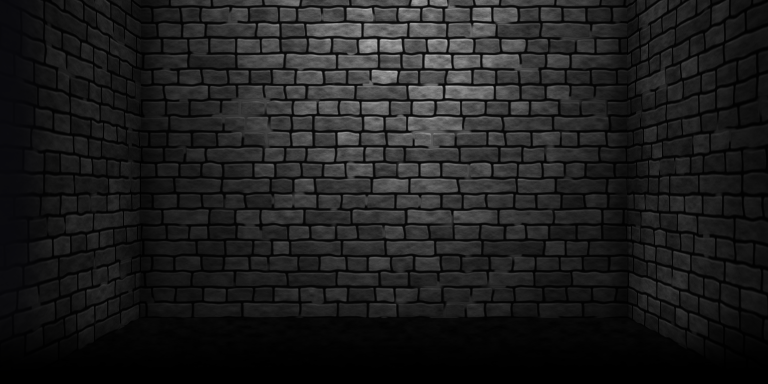
Give the GLSL for this background, as a Shadertoy shader.

```glsl
// Dark room of rough bricks: a back wall lit from above, two receding sides and a black floor.
#define HALF_WIDTH 0.634
#define FLOOR_Y 0.172
#define HORIZON 0.505
#define COURSE 0.0405
#define BRICK 0.063
#define MORTAR 0.0019
#define SIDE_DEPTH 1.5
#define SPOT vec2(0.03, 1.02)
#define SPOT_POWER 0.42
#define HAZE vec3(0.036, 0.036, 0.052)

float hash(vec2 p) {
    return fract(sin(dot(p, vec2(127.1, 311.7))) * 43758.5453);
}

float noise(vec2 p) {
    vec2 i = floor(p), f = fract(p);
    f = f * f * (3.0 - 2.0 * f);
    return mix(mix(hash(i), hash(i + vec2(1, 0)), f.x),
               mix(hash(i + vec2(0, 1)), hash(i + vec2(1, 1)), f.x), f.y);
}

float fbm(vec2 p) {
    float sum = 0.0, amp = 0.5;
    for (int i = 0; i < 4; i++) {
        sum += amp * noise(p);
        p = p * 2.07 + 13.7;
        amp *= 0.5;
    }
    return sum;
}

float joint(float column, float row) {
    return column + 0.32 * hash(vec2(column, row * 1.7 + 3.0));
}

// Returns signed distance to the brick (negative inside) and its random tone.
vec2 brick(vec2 p) {
    p += 0.005 * (vec2(noise(p * 42.0), noise(p * 42.0 + 31.0)) - 0.5);
    float row = floor(p.y / COURSE);
    float isLong = 1.0 - mod(row, 2.0);
    float size = BRICK * (1.0 + isLong);
    float x = p.x / size + hash(vec2(row, 8.3));
    float column = floor(x);
    if (x < joint(column, row)) column -= 1.0;
    float left = joint(column, row), right = joint(column + 1.0, row);

    // Some long bricks break into two.
    float part = 0.0;
    if (isLong > 0.5 && hash(vec2(column, row + 51.0)) > 0.68) {
        float middle = 0.5 * (left + right);
        part = step(middle, x);
        if (part > 0.5) left = middle; else right = middle;
    }
    vec2 center = vec2(0.5 * (left + right), row + 0.5);
    vec2 halfSize = 0.5 * vec2((right - left) * size, COURSE) - MORTAR;
    vec2 offset = vec2((x - center.x) * size, p.y - center.y * COURSE);
    float radius = 0.005;
    vec2 d = abs(offset) - halfSize + radius;
    float dist = length(max(d, 0.0)) + min(max(d.x, d.y), 0.0) - radius;
    return vec2(dist, hash(vec2(column + 0.37 * part, row + 17.0)));
}

float relief(vec2 p, float soft) {
    float body = smoothstep(soft, -soft - 0.002, brick(p).x);
    return body * (0.6 + 0.8 * fbm(p * vec2(75.0, 110.0)));
}

// Brick surface with lit upper edges, pits and pale mortar flecks.
float wallTone(vec2 p, float soft) {
    vec2 b = brick(p);
    float body = smoothstep(soft, -soft - 0.002, b.x);
    float height = relief(p, soft);
    float slope = height - relief(p + vec2(0.001, 0.004), soft);
    float grain = 0.55 + 0.9 * fbm(p * vec2(48.0, 85.0));
    float tone = body * (0.58 + 0.5 * b.y) * grain + 0.38 * slope * body;
    float fleck = smoothstep(0.78, 0.9, noise(p * 23.0 + 5.0)) * (1.0 - body);
    return max(tone, 0.0) + 0.1 + 0.9 * fleck;
}

void mainImage(out vec4 fragColor, in vec2 fragCoord) {
    vec2 p = (fragCoord - vec2(0.5 * iResolution.x, 0.0)) / iResolution.y;
    float soft = 0.6 / iResolution.y;

    // Perspective scale of the nearest room plane; 1 on the back wall.
    float sideScale = abs(p.x) / HALF_WIDTH;
    float floorScale = (HORIZON - p.y) / (HORIZON - FLOOR_Y);
    float scale = max(1.0, max(sideScale, floorScale));
    float depth = SIDE_DEPTH * (1.0 - 1.0 / scale);
    float onSide = smoothstep(1.0, 1.01, sideScale);
    float onFloor = smoothstep(-0.006, 0.006, floorScale - max(1.0, sideScale));

    // Unfold back and side walls into flat brick coordinates.
    vec2 wall = vec2(p.x, (p.y - HORIZON) / scale + HORIZON - FLOOR_Y);
    if (sideScale > 1.0) wall.x = sign(p.x) * (HALF_WIDTH + depth + 3.0);

    // Overhead pool of light, weaker sides and dark corners.
    vec2 d = p - SPOT;
    float backLight = 0.055 + SPOT_POWER * exp(-4.4 * d.x * d.x - 2.1 * d.y * d.y);
    float sideLight = p.x > 0.0 ? 0.15 : 0.125;
    sideLight *= 1.0 - 0.55 * smoothstep(0.75, 1.0, abs(p.x));
    float light = mix(backLight, sideLight, onSide);
    light *= 0.6 + 0.4 * smoothstep(0.0, 0.07, abs(abs(p.x) - HALF_WIDTH));
    light *= smoothstep(0.02, 0.24, p.y);

    float tone = light * wallTone(wall, soft);
    float ground = 0.05 * smoothstep(0.02, 0.18, p.y) * fbm(p * vec2(45.0, 95.0));
    tone = mix(tone, ground, onFloor);

    // Cool haze at the left edge, fading into the black floor.
    float haze = smoothstep(-0.86, -0.98, p.x) * smoothstep(0.0, 0.35, p.y);
    vec3 color = mix(vec3(tone), HAZE, 0.85 * haze);
    fragColor = vec4(color, 1.0);
}
```
